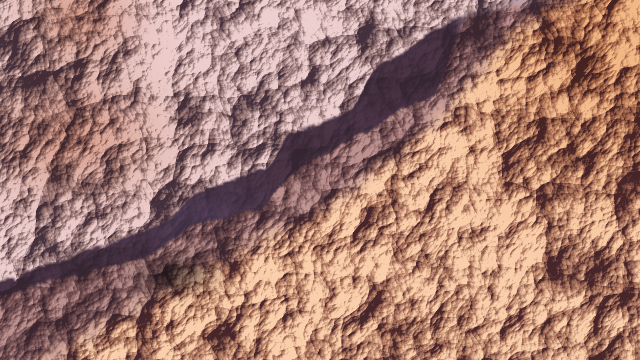
Reproduce this texture procedurally as a Shadertoy shader.

```glsl
#define GRAIN 10.0
#define GRAIN_RATIO 1.75
#define OCTAVES 5
#define LIGHT_DIR vec2(0.83, -0.56)
#define LIGHT_STEP 0.003
#define RELIEF 0.21
#define CREVICE 0.75
#define STAIN 0.30
#define EDGE_SOFT 0.006
#define SHADOW_TINT vec3(0.25, 0.175, 0.235)

vec2 hash2(vec2 p) {
    vec2 q = vec2(dot(p, vec2(127.1, 311.7)), dot(p, vec2(269.5, 183.3)));
    return fract(sin(q) * 43758.5);
}

// Squared distance to the nearest scattered point
float cellular(vec2 p) {
    vec2 cell = floor(p), f = fract(p);
    float nearest = 2.0;
    for (int j = -1; j <= 1; j++)
    for (int i = -1; i <= 1; i++) {
        vec2 o = vec2(i, j);
        vec2 d = o + hash2(cell + o) - f;
        nearest = min(nearest, dot(d, d));
    }
    return nearest;
}

// Rounded grains of shrinking size; x = height, y = crevice depth
vec2 rockRelief(vec2 p) {
    p += 0.008 * sin(p.yx * 27.0 + vec2(0.0, 2.0)) + 0.002 * sin(p.yx * 90.0 + 1.0);
    float freq = GRAIN, height = 0.0, crevice = 0.0, weight = 0.45, slope = 1.0;
    mat2 turn = mat2(0.8, 0.6, -0.6, 0.8);
    for (int i = 0; i < OCTAVES; i++) {
        float d = cellular(p * freq + float(i) * 7.3);
        height -= slope * d / freq;
        crevice += weight * d;
        weight *= 0.8;
        slope *= 0.88;
        freq *= GRAIN_RATIO;
        p = turn * p;
    }
    return vec2(height, crevice);
}

// Layered sines for broad stains
float mottle(vec2 p) {
    float s = 0.0, a = 0.5;
    for (int i = 0; i < 4; i++) {
        p = mat2(0.8, 0.6, -0.6, 0.8) * p * 1.7 + 1.3;
        s += a * sin(p.x + 1.4 * sin(p.y)) * cos(p.y * 0.8);
        a *= 0.8;
    }
    return s;
}

float spot(vec2 p, vec2 centre, vec2 radius) {
    vec2 d = (p - centre) / radius;
    return exp(-dot(d, d));
}

// Upper rim of the fissure
float upperRim(float x) {
    return 0.213 + 0.36 * x + 0.05 * smoothstep(0.46, 0.56, x)
        + 0.075 * smoothstep(0.74, 0.81, x) + 0.10 * smoothstep(0.97, 1.05, x)
        + 0.05 * smoothstep(1.08, 1.25, x);
}

// Lower rim of the fissure
float lowerRim(float x) {
    return 0.178 + 0.26 * x + 0.05 * smoothstep(0.40, 0.56, x)
        + 0.09 * smoothstep(0.71, 0.84, x) + 0.045 * smoothstep(0.82, 1.0, x)
        + 0.045 * smoothstep(1.0, 1.15, x) + 0.20 * smoothstep(1.19, 1.30, x);
}

// Line where the dim ledge turns into sunlit stone
float ledgeFoot(float x) {
    return -0.08 + 0.6 * x - 0.035 * exp(-pow((x - 0.86) * 5.0, 2.0))
        + 0.14 * smoothstep(1.1, 1.5, x);
}

vec3 ramp(vec3 dark, vec3 mid, vec3 bright, float t) {
    return mix(mix(dark, mid, smoothstep(0.0, 0.52, t)), bright, smoothstep(0.4, 0.95, t));
}

void mainImage(out vec4 fragColor, in vec2 fragCoord) {
    vec2 p = fragCoord / iResolution.y;

    // Side light on the grains
    vec2 here = rockRelief(p);
    float slope = (here.x - rockRelief(p + LIGHT_DIR * LIGHT_STEP).x) / LIGHT_STEP;
    float stain = mottle(p * 6.0);
    float tone = 0.83 + RELIEF * slope - CREVICE * here.y + STAIN * stain;

    // Broad hollows and pale knobs
    float hollow = spot(p, vec2(0.06, 0.86), vec2(0.11, 0.07))
        + 0.8 * spot(p, vec2(0.22, 0.56), vec2(0.13, 0.13))
        + 0.6 * spot(p, vec2(0.84, 0.78), vec2(0.06, 0.08))
        + spot(p, vec2(1.77, 0.60), vec2(0.06, 0.15))
        + spot(p, vec2(1.65, 0.25), vec2(0.11, 0.08))
        + spot(p, vec2(0.62, 0.06), vec2(0.04, 0.08))
        + 0.5 * spot(p, vec2(1.50, 0.58), vec2(0.09, 0.14))
        + 0.5 * spot(p, vec2(1.55, 0.88), vec2(0.18, 0.16))
        + 0.6 * spot(p, vec2(0.02, 0.38), vec2(0.16, 0.07));
    float knob = spot(p, vec2(0.43, 0.79), vec2(0.05, 0.13))
        + spot(p, vec2(0.13, 0.52), vec2(0.04, 0.05))
        + 0.5 * spot(p, vec2(0.78, 0.88), vec2(0.25, 0.14))
        + 0.8 * spot(p, vec2(1.27, 0.42), vec2(0.15, 0.18));
    tone += 0.26 * knob - 0.36 * hollow;

    // Stone colours: pale wall, dim ledge, warm sunlit face
    vec3 wall = ramp(vec3(0.27, 0.19, 0.24), vec3(0.58, 0.45, 0.45), vec3(0.93, 0.81, 0.81), tone + 0.03);
    float rust = spot(p, vec2(0.2, 0.62), vec2(0.24, 0.16)) + spot(p, vec2(0.22, 0.95), vec2(0.15, 0.12));
    wall *= mix(vec3(1.0), vec3(0.92, 0.79, 0.71), min(rust, 1.0));
    vec3 ledge = ramp(vec3(0.23, 0.15, 0.19), vec3(0.43, 0.29, 0.30), vec3(0.74, 0.57, 0.56), tone * 0.85);
    vec3 face = ramp(vec3(0.28, 0.15, 0.17), vec3(0.67, 0.45, 0.36), vec3(0.98, 0.81, 0.67), tone);
    face *= mix(vec3(1.0), vec3(0.97, 0.89, 0.78), smoothstep(1.1, 1.7, p.x) * smoothstep(0.2, 0.9, p.y));

    // Layer the zones along their roughened borders
    float rough = 0.025 * (here.y - 0.45) + 0.004 * stain;
    float below = 1.0 - smoothstep(-EDGE_SOFT, EDGE_SOFT, p.y - lowerRim(p.x) + rough);
    float sunlit = 1.0 - smoothstep(-0.06, 0.035, p.y - ledgeFoot(p.x) + 3.0 * rough);
    float inside = 1.0 - smoothstep(-EDGE_SOFT, EDGE_SOFT, p.y - upperRim(p.x) + rough);
    inside *= 1.0 - 0.7 * smoothstep(1.25, 1.34, p.x);
    vec3 shade = SHADOW_TINT * (0.82 + 0.35 * clamp(tone, 0.0, 1.0));
    shade += vec3(0.05, 0.05, 0.08) * spot(p, vec2(0.55, 0.40), vec2(0.25, 0.08));
    vec3 color = mix(wall, shade, inside);
    color = mix(color, mix(ledge, face, sunlit), below);

    // Deep pocket under the ledge
    color *= 1.0 - 0.45 * spot(p, vec2(0.49, 0.235), vec2(0.09, 0.045));
    fragColor = vec4(clamp(color, 0.0, 1.0), 1.0);
}
```
